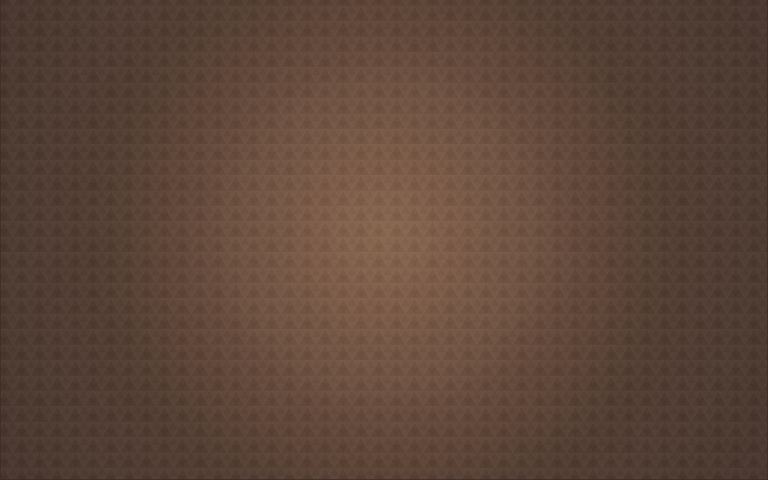
Reproduce this background procedurally as a WebGL 1 fragment shader.

```glsl
precision highp float;

uniform vec2 u_resolution;

const vec3 CORE = vec3(0.537, 0.402, 0.315);
const vec3 WARM = vec3(0.428, 0.318, 0.257);
const vec3 RUST = vec3(0.365, 0.269, 0.218);
const vec3 UMBER = vec3(0.322, 0.245, 0.203);
const vec3 CORNER = vec3(0.294, 0.222, 0.19);
const vec3 BORDER = vec3(0.23, 0.16, 0.16);

float hash(vec2 p) {
  return fract(sin(dot(p, vec2(127.1, 311.7))) * 43758.5453);
}

// Radial glow: bright core, rust ring, then a muted umber surround
vec3 glow(float radius) {
  vec3 color = mix(CORE, WARM, smoothstep(-0.08, 0.4, radius));
  color = mix(color, RUST, smoothstep(0.28, 0.51, radius));
  color = mix(color, UMBER, smoothstep(0.46, 0.62, radius));
  return mix(color, CORNER, smoothstep(0.58, 0.95, radius));
}

// Antialiased coverage of the region where distance is positive
float fill(float distance, float soft) {
  return smoothstep(-soft, soft, distance);
}

// Thin line where distance crosses zero
float line(float distance, float width) {
  return 1.0 - smoothstep(0.0, width, abs(distance));
}

// Brightness offset of the tiled triangles
float weave(vec2 p, vec2 tile, float pixel) {
  vec2 grid = p / tile;
  vec2 cell = vec2(abs(fract(grid.x) - 0.5), fract(grid.y));
  float soft = 0.6 * pixel / tile.x;
  float width = max(1.2 * pixel, 0.0025) / tile.x;

  // Upright and hanging triangles, each with a dark heart
  float outerSide = 0.5 * (1.0 - cell.y) - cell.x;
  float innerSide = 0.5 * cell.y - cell.x;
  float upright = fill(outerSide, soft);
  float heart = fill(min(innerSide, 0.5 - cell.y), soft);
  float hanging = fill(min(-innerSide, cell.y - 0.5), soft);

  // Light seams follow the slanted sides and the rows
  float slant = line(outerSide, width);
  float seam = line(min(cell.y, 1.0 - cell.y), width);

  float shade = 0.011 - 0.022 * upright - 0.016 * heart - 0.016 * hanging;
  shade += 0.006 * (hash(floor(grid)) - 0.5);
  return shade + 0.016 * slant + 0.006 * seam;
}

void main() {
  float pixel = 1.0 / u_resolution.y;
  vec2 uv = gl_FragCoord.xy * pixel;
  float aspect = u_resolution.x * pixel;
  vec2 center = vec2(0.5 * aspect, 0.51);

  vec3 color = glow(length(uv - center));

  // Triangle rows share one column alignment
  vec2 tile = vec2(0.0372, 0.0321);
  vec2 shift = vec2(0.566 - 0.5 * tile.x, 0.635);
  float light = dot(color, vec3(0.333));
  color += weave(uv - shift, tile, pixel) * (0.65 + light);

  // Fine grain
  color += 0.008 * (hash(floor(uv * 320.0)) - 0.5);

  // Thin dark border on the sides and bottom
  float edge = min(min(uv.x, aspect - uv.x), uv.y);
  color = mix(BORDER, color, smoothstep(0.0, 0.0028, edge));

  gl_FragColor = vec4(color, 1.0);
}
```
